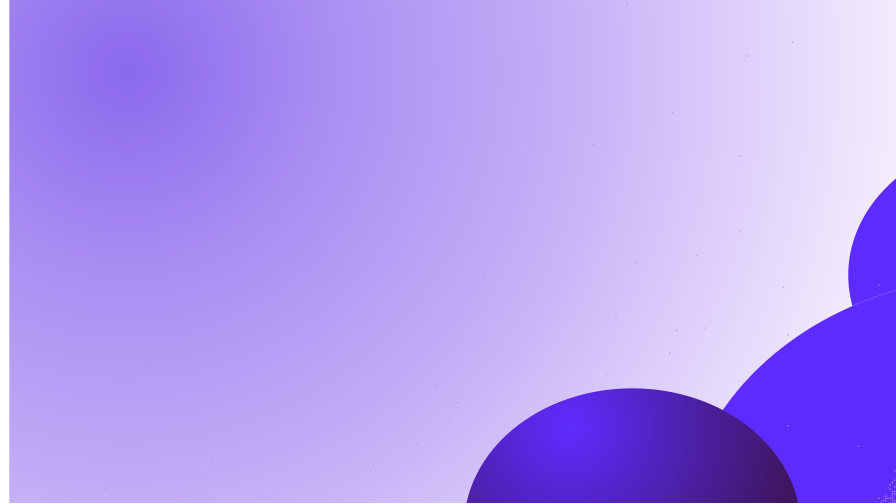
This background is drawn by a WebGL 1 fragment shader. Its source:

```glsl
precision highp float;

uniform vec2 u_resolution;

const vec3 VIOLET = vec3(0.37, 0.17, 1.0);
const vec3 PLUM = vec3(0.24, 0.085, 0.36);
const vec3 LAVENDER = vec3(0.68, 0.56, 0.98);
const vec3 WHITE = vec3(1.0);

float hash(vec2 cell) {
  vec3 q = fract(vec3(cell.xyx) * 0.1031);
  q += dot(q, q.yzx + 33.33);
  return fract((q.x + q.y) * q.z);
}

// Approximate signed distance to an ellipse, negative inside
float ellipse(vec2 p, vec2 center, vec2 radii) {
  vec2 q = (p - center) / radii;
  float k = length(q);
  return (k - 1.0) * k / max(length(q / radii), 0.0001);
}

float coverage(float dist, float pixel) {
  return clamp(0.5 - dist / pixel, 0.0, 1.0);
}

float ramp(float a, float b, float x) {
  return clamp((x - a) / (b - a), 0.0, 1.0);
}

// Radial wash from purple to near white
vec3 wash(float d) {
  vec3 color = mix(vec3(0.545, 0.41, 0.93), vec3(0.665, 0.55, 0.95), ramp(0.0, 0.39, d));
  color = mix(color, vec3(0.775, 0.69, 0.967), ramp(0.39, 0.89, d));
  color = mix(color, vec3(0.85, 0.785, 0.98), ramp(0.89, 1.15, d));
  return mix(color, vec3(0.95, 0.925, 0.99), ramp(1.15, 1.53, d));
}

// Round grains that grow more frequent with density
float grains(vec2 p, float size, float density, float pixel) {
  vec2 cell = floor(p / size);
  vec2 local = (fract(p / size) - 0.5) * size;
  float dot_mask = coverage(length(local) - 0.36 * size, pixel);
  return dot_mask * step(hash(cell), density);
}

void main() {
  // Units of canvas height
  float pixel = 1.0 / u_resolution.y;
  vec2 p = gl_FragCoord.xy * pixel;
  p.x += 0.5 * (16.0 / 9.0 - u_resolution.x * pixel);

  vec3 color = wash(distance(p, vec2(0.25, 0.861)));

  // Upper right disc
  float side = ellipse(p, vec2(2.012, 0.454), vec2(0.329, 0.273));
  color = mix(color, VIOLET, coverage(side, pixel));

  // Large dome with a faint rim
  float dome = ellipse(p, vec2(1.99, -0.074), vec2(0.639, 0.528));
  color = mix(color, VIOLET, coverage(dome, pixel));
  float rim = coverage(abs(dome) - 0.0006, pixel);
  color = mix(color, LAVENDER, 0.5 * rim * coverage(side, pixel));

  // Grain in the lower right corner
  float inward = dot(p - vec2(1.733, 0.0), vec2(0.89, -0.45));
  float density = 0.6 * smoothstep(-0.004, 0.045, inward);
  color = mix(color, LAVENDER, 0.7 * grains(p, 0.0045, density, pixel));

  // Shaded front dome
  float front = ellipse(p, vec2(1.2546, -0.046), vec2(0.334, 0.2755));
  float shade = ramp(0.0, 0.46, distance(p, vec2(1.13, 0.153)));
  color = mix(color, mix(VIOLET, PLUM, shade), coverage(front, pixel));

  // White margins at left and bottom
  float margin = min(p.x - 0.0185, p.y - 0.002);
  color = mix(color, WHITE, coverage(margin, pixel));

  gl_FragColor = vec4(color, 1.0);
}
```
